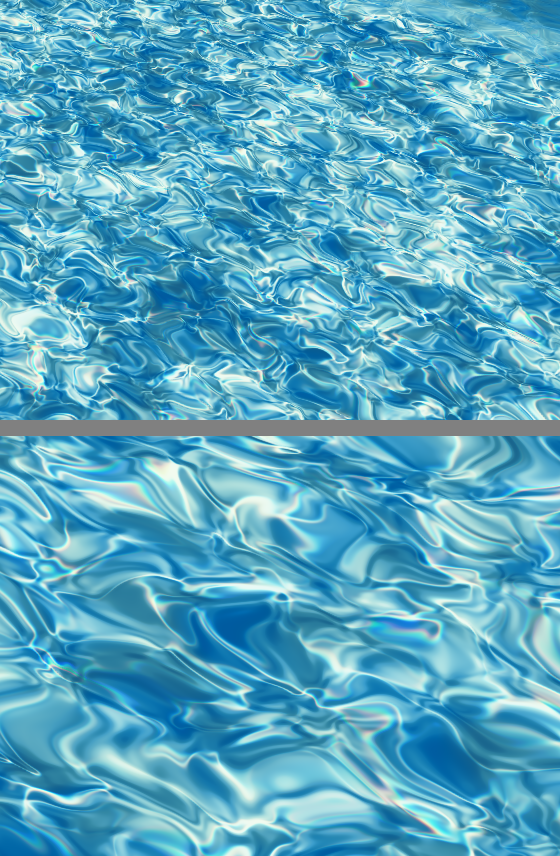
Top, the full canvas; bottom, a detail of the centre.
Write a Shadertoy shader that draws this texture.

```glsl
// Sunlit pool water seen at a slant: gradient noise on a receding plane is warped
// into broken caustic folds, nested loops and diagonal swells. The summed light is
// spread to an even tone, then coloured per channel so that bright folds split.

const vec2 STRETCH = vec2(1.0, 1.9);    // ripples are wider than tall
const float TILT = 0.24;                // ripples lean down to the right
const float HORIZON = 2.4;              // height of the vanishing line
const float MIDDLE = 1.9;               // distance from mid canvas to horizon
const vec3 BLUE_SHIFT = vec3(-0.10, -0.02, 0.07);
const int TONES = 8;

const vec3 WATER[TONES] = vec3[TONES](
    vec3(0.02, 0.36, 0.58), vec3(0.10, 0.47, 0.65),
    vec3(0.16, 0.53, 0.68), vec3(0.26, 0.62, 0.77),
    vec3(0.35, 0.68, 0.79), vec3(0.53, 0.80, 0.85),
    vec3(0.72, 0.90, 0.89), vec3(0.93, 0.98, 0.95));
const float STOPS[TONES] = float[TONES](0.0, 0.08, 0.24, 0.38, 0.56, 0.78, 0.93, 1.0);

vec2 gradientAt(vec2 cell) {
    float turn = fract(sin(dot(cell, vec2(127.1, 311.7))) * 43758.5);
    return vec2(cos(6.2832 * turn), sin(6.2832 * turn));
}

float gradientNoise(vec2 p) {
    vec2 i = floor(p), f = p - i;
    vec2 u = f * f * f * (f * (f * 6.0 - 15.0) + 10.0);
    vec2 e = vec2(1.0, 0.0);
    float low = mix(dot(gradientAt(i), f),
                    dot(gradientAt(i + e.xy), f - e.xy), u.x);
    float high = mix(dot(gradientAt(i + e.yx), f - e.yx),
                     dot(gradientAt(i + e.xx), f - e.xx), u.x);
    return mix(low, high, u.y);
}

// Shifts a point by two independent noises
vec2 warp(vec2 p, float freq, float amount) {
    return p + amount * vec2(gradientNoise(p * freq + 17.3),
                             gradientNoise(p * freq + 71.9));
}

// Bright line at zero, with a glow fading to the positive side only
vec3 fold(float height, float width, float strength, float dispersion) {
    float w = max(width, 0.7 * fwidth(height));
    vec3 h = height + dispersion * vec3(-1.0, 0.0, 1.0);
    vec3 glow = exp(-5.0 * max(h, 0.0)) * smoothstep(-w, w, h);
    vec3 line = exp(-h * h / (w * w)) * min(1.0, 1.5 * width / w);
    return 0.4 * glow + strength * line;
}

vec3 waterColour(float tone) {
    vec3 colour = WATER[0];
    for (int i = 1; i < TONES; i++) {
        float k = clamp((tone - STOPS[i - 1]) / (STOPS[i] - STOPS[i - 1]), 0.0, 1.0);
        colour = mix(colour, WATER[i], k);
    }
    return colour;
}

// Slanted view: detail shrinks toward the top
vec2 waterPlane(vec2 uv, float aspect) {
    return vec2(uv.x - 0.5 * aspect, MIDDLE) * MIDDLE / (HORIZON - uv.y);
}

// Broad diagonal streaks of light
float swell(vec2 plane) {
    vec2 along = vec2(0.86, -0.51), across = vec2(0.51, 0.86);
    vec2 p = warp(plane, 7.0, 0.07);
    return gradientNoise(vec2(dot(p, along) * 2.4, dot(p, across) * 9.0) + 5.0);
}

vec3 rippleLight(vec2 plane, vec2 p) {
    vec2 fine = warp(p, 30.0, 0.026);

    float patches = gradientNoise(p * 9.0 + 3.1);
    float loops = sin(24.0 * gradientNoise(fine * 13.0 + 41.0));
    float wavelets = gradientNoise(fine * vec2(24.0, 36.0) + 9.0);
    float flecks = gradientNoise(fine * vec2(44.0, 58.0) + 27.0);
    float dispersion = 0.015 + 0.10 * max(gradientNoise(p * 11.0 + 33.0), 0.0);
    float strength = 0.25 + 1.2 * smoothstep(-0.25, 0.35, gradientNoise(p * 13.0 + 63.0));

    vec3 light = vec3(1.4 * swell(plane) + 1.6 * patches + 0.38 * loops);
    light += 1.7 * wavelets + 1.1 * flecks;
    light += 1.15 * fold(gradientNoise(fine * 12.0 + 23.0), 0.045, strength, dispersion);
    light += 1.05 * fold(gradientNoise(fine * 21.0 + 57.0), 0.060, strength, dispersion);
    return 1.25 * (light - 0.52);
}

void mainImage(out vec4 fragColor, in vec2 fragCoord) {
    vec2 uv = fragCoord / iResolution.y;
    float aspect = iResolution.x / iResolution.y;
    vec2 plane = waterPlane(uv, aspect);
    vec2 ripple = vec2(plane.x, plane.y + TILT * plane.x) * STRETCH;
    ripple = warp(ripple, 10.0, 0.065);
    vec3 light = rippleLight(plane, ripple);

    // Calm pale shelf at the upper right, ending in a deep corner
    float drift = gradientNoise(plane * vec2(6.0, 14.0) + 12.0);
    float streaks = gradientNoise(warp(plane, 12.0, 0.03) * vec2(12.0, 40.0));
    float reach = dot(uv - vec2(aspect - 0.5, 1.0), vec2(0.32, 0.95));
    float shelf = smoothstep(-0.03, 0.05, reach + 0.07 * drift);
    float corner = smoothstep(0.06, 0.11, reach + 0.04 * drift + 0.04 * streaks);
    vec3 calm = vec3(mix(0.35, -1.5, corner) + 0.9 * streaks + 0.6 * drift) + 0.15 * light;
    light = mix(light, calm, 0.9 * shelf);

    // Spread the light evenly over the tones, then colour each channel
    vec3 tone = 1.0 / (1.0 + exp(-1.7 * light));
    vec3 colour = vec3(waterColour(tone.r).r, waterColour(tone.g).g, waterColour(tone.b).b);

    // Drift between teal and pure blue, strongest away from the highlights
    float hue = clamp(4.0 * gradientNoise(ripple * 15.0 + 81.0), -1.0, 1.0);
    colour += BLUE_SHIFT * 0.6 * hue * (1.0 - 0.7 * tone.g);
    fragColor = vec4(clamp(colour, 0.0, 1.0), 1.0);
}
```
